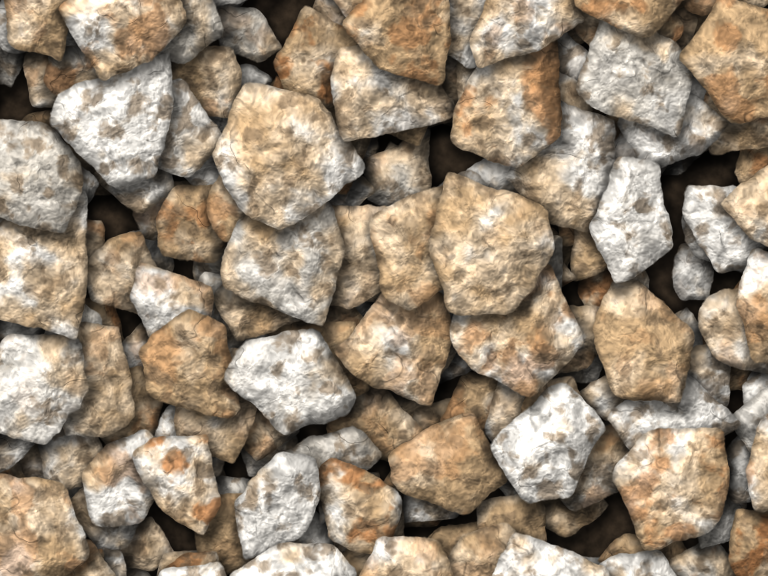
This texture is drawn by a Shadertoy shader. Its source:

```glsl
const vec3 QUARTZ = vec3(0.95, 0.93, 0.895);
const vec3 GREY = vec3(0.79, 0.76, 0.71);
const vec3 CREAM = vec3(0.88, 0.78, 0.65);
const vec3 OCHRE = vec3(0.74, 0.62, 0.47);
const vec3 RUST = vec3(0.69, 0.48, 0.31);
const vec3 UMBER = vec3(0.50, 0.42, 0.33);
const vec3 SOIL = vec3(0.19, 0.155, 0.12);
const vec3 LIGHT = vec3(-0.28, 0.48, 0.83);
const vec2 SHADOW_SHIFT = vec2(0.005, -0.011);
const float SHADOW_SOFTNESS = 0.024;
const float SHADOW_DEPTH = 0.36;
const float AMBIENT = 0.49;
const float DIFFUSE = 0.71;
const float ROUGHNESS = 0.017;
const float OUTLINE_WOBBLE = 0.014;
const int LAYERS = 4;
const int SIDES = 6;
const int TOPS = 2;
const float TAU = 6.28318;

float hash(vec3 p) {
    p = fract(p * 0.1031);
    p += dot(p, p.zyx + 31.32);
    return fract((p.x + p.y) * p.z);
}

float noise(vec2 p) {
    vec2 i = floor(p), f = fract(p);
    f = f * f * (3.0 - 2.0 * f);
    float low = mix(hash(vec3(i, 0)), hash(vec3(i + vec2(1, 0), 0)), f.x);
    float high = mix(hash(vec3(i + vec2(0, 1), 0)), hash(vec3(i + 1.0, 0)), f.x);
    return mix(low, high, f.y);
}

float fbm(vec2 p) {
    float sum = 0.0, gain = 0.53;
    for (int i = 0; i < 4; i++, gain *= 0.5) {
        sum += gain * noise(p);
        p = mat2(1.6, 1.2, -1.2, 1.6) * p + 7.3;
    }
    return sum;
}

// Convex faceted stone: x is the signed outline distance, yz the surface slope
vec3 stoneShape(vec2 p, vec2 seed, float radius) {
    float sharp = 20.0 / radius, outline = 0.0, total = 0.0;
    vec2 slope = vec2(0);
    float longAxis = TAU * hash(vec3(seed, 50));
    float narrowing = 0.38 * hash(vec3(seed, 51));
    for (int k = 0; k < SIDES + TOPS; k++) {
        float fk = float(k);
        float angle = (fk + 0.85 * hash(vec3(seed, fk))) * TAU / float(SIDES);
        float size = hash(vec3(seed, fk + 10.0));
        float steep = hash(vec3(seed, fk + 20.0));
        vec2 dir = vec2(cos(angle), sin(angle));
        vec2 grad = dir * 0.45 * steep;
        float height = radius * (0.30 + 0.15 * size) + dot(p, grad);
        if (k < SIDES) {
            float across = sin(angle - longAxis);
            float reach = radius * (0.82 + 0.40 * size) * (1.0 - narrowing * across * across);
            float side = dot(p, dir) - reach;
            float pitch = mix(0.45, 1.7, steep * steep);
            outline += exp(side * sharp);
            grad = -dir * pitch;
            height = -side * pitch;
        }
        float weight = exp(-height * sharp * 1.3);
        slope += grad * weight;
        total += weight;
    }
    return vec3(log(outline) / sharp, slope / total);
}

// Mineral colour with stains, veins and grain
vec3 stoneColor(vec2 p, vec2 seed) {
    vec2 q = p + seed * 0.37;
    float kind = hash(vec3(seed, 60));
    float stain = fbm(q * 15.0) - 0.5;
    float blotch = fbm(q * 24.0 + 31.0);
    float warmth = kind + stain * 1.5;
    vec3 col = mix(QUARTZ, GREY, smoothstep(0.4, 1.0, hash(vec3(seed, 61)) + stain));
    col = mix(col, CREAM, smoothstep(0.20, 0.55, warmth));
    col = mix(col, OCHRE, smoothstep(0.52, 0.88, warmth));
    float rusty = hash(vec3(seed, 62)) * smoothstep(0.1, 0.6, kind);
    col = mix(col, RUST, rusty * smoothstep(0.48, 0.66, blotch));
    col = mix(col, UMBER, 0.65 * smoothstep(0.54, 0.74, fbm(q * 36.0 + 70.0)));
    float vein = 1.0 - smoothstep(0.0, 0.025, abs(fbm(q * 11.0 + 50.0) - 0.5));
    col *= 1.0 - 0.22 * vein * smoothstep(0.4, 0.6, blotch);
    return col * (0.80 + 0.22 * noise(q * 190.0) + 0.18 * noise(q * 85.0));
}

// Rough surface lit from the upper left, darker at the rim and in pits
vec3 shadeStone(vec2 p, vec2 seed, vec3 shape) {
    vec2 q = p * 34.0 + seed * 5.3;
    float e = 0.0018, middle = fbm(q);
    vec2 bump = vec2(fbm(q + vec2(34.0 * e, 0)), fbm(q + vec2(0, 34.0 * e))) - middle;
    vec3 normal = normalize(vec3(-shape.yz - bump * ROUGHNESS / e, 1.0));
    float diffuse = max(dot(normal, normalize(LIGHT)), 0.0);
    float rim = mix(0.72, 1.0, smoothstep(0.0, 0.011, -shape.x));
    float pits = mix(0.82, 1.03, smoothstep(0.25, 0.50, middle));
    return stoneColor(p, seed) * (AMBIENT + DIFFUSE * diffuse) * rim * pits;
}

void mainImage(out vec4 fragColor, in vec2 fragCoord) {
    vec2 p = fragCoord / iResolution.y;
    float pixel = 1.0 / iResolution.y;
    vec2 rough = p + OUTLINE_WOBBLE * (vec2(fbm(p * 28.0), fbm(p * 28.0 + 40.0)) - 0.5);
    vec3 col = SOIL * (0.4 + 1.2 * fbm(p * 50.0));
    // Pile the layers from the small deep stones to the large top ones
    for (int n = 0; n < LAYERS * 9; n++) {
        float layer = float(n / 9), level = layer / float(LAYERS - 1);
        float cell = mix(0.125, 0.21, level), turn = 0.5 + 1.9 * layer;
        mat2 spin = mat2(cos(turn), sin(turn), -sin(turn), cos(turn));
        vec2 id = floor(spin * p / cell) + vec2(n % 3, (n / 3) % 3) - 1.0;
        vec2 seed = id + 37.0 * (layer + 1.0);
        if (hash(vec3(seed, 70)) > mix(1.0, 0.72, level)) continue;
        vec2 jitter = vec2(hash(vec3(seed, 71)), hash(vec3(seed, 72))) - 0.5;
        vec2 local = rough - (id + 0.5 + 0.55 * jitter) * cell * spin;
        float radius = cell * mix(0.40, 0.54, hash(vec3(seed, 73)));
        if (length(local) > 1.9 * radius) continue;
        float shade = stoneShape(local - SHADOW_SHIFT, seed, radius).x;
        col *= mix(SHADOW_DEPTH, 1.0, smoothstep(-0.008, SHADOW_SOFTNESS, shade));
        vec3 shape = stoneShape(local, seed, radius);
        if (shape.x > pixel) continue;
        vec3 lit = shadeStone(local, seed, shape) * mix(0.82, 1.0, level);
        col = mix(lit, col, smoothstep(-pixel, pixel, shape.x));
    }
    fragColor = vec4(clamp(col, 0.0, 1.0), 1.0);
}
```
